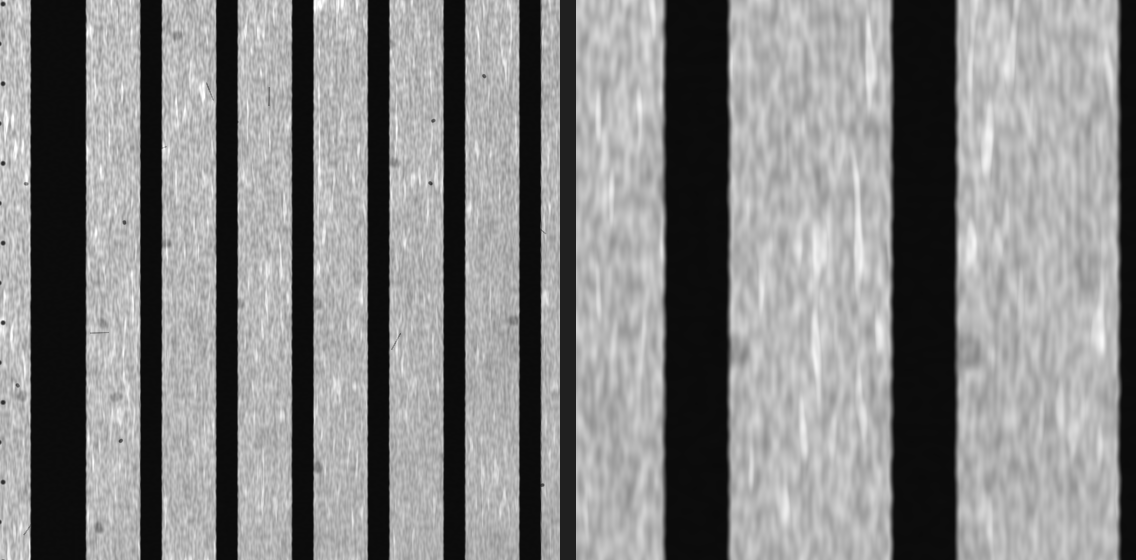
Left, the full canvas; right, a detail of the centre.
Write a WebGL 1 fragment shader that draws this pattern.

```glsl
precision highp float;
// Brushed grey metal slats, worn and flecked, divided by vertical black slots.

#define SLOT_PITCH 0.1354
#define SLOT_FIRST 0.2698
#define SLOT_HALF 0.0193
#define WIDE_CENTER 0.1042
#define WIDE_HALF 0.0495
#define EDGE_BLUR 0.0022
#define SLOT_TONE 0.045
#define METAL_TONE 0.715
#define GRAIN 0.17
#define FLAKE 0.20
#define HOLE_PITCH 0.1423
#define HOLE_RADIUS 0.0040

uniform vec2 u_resolution;

vec2 hash2(vec2 p) {
    vec3 q = fract(vec3(p.xyx) * vec3(0.1031, 0.1030, 0.0973));
    q += dot(q, q.yzx + 33.33);
    return fract((q.xx + q.yz) * q.zy);
}

float cornerRamp(vec2 cell, vec2 offset) {
    float angle = 6.2832 * hash2(cell).x;
    return dot(vec2(cos(angle), sin(angle)), offset);
}

// Gradient noise, roughly -0.7 to 0.7
float noise(vec2 p) {
    vec2 i = floor(p);
    vec2 f = p - i;
    vec2 s = f * f * f * (f * (f * 6.0 - 15.0) + 10.0);
    vec2 e = vec2(1.0, 0.0);
    float low = mix(cornerRamp(i, f), cornerRamp(i + e.xy, f - e.xy), s.x);
    float high = mix(cornerRamp(i + e.yx, f - e.yx), cornerRamp(i + e.xx, f - e.xx), s.x);
    return mix(low, high, s.y);
}

// Signed distance to the nearest slot; the leftmost one is wider
float slotDistance(vec2 p) {
    float index = max(floor((p.x - SLOT_FIRST) / SLOT_PITCH + 0.5), 0.0);
    float narrow = abs(p.x - SLOT_FIRST - index * SLOT_PITCH) - SLOT_HALF;
    float wide = abs(p.x - WIDE_CENTER) - WIDE_HALF;
    float wobble = 0.0009 * noise(vec2(floor(p.x * 60.0) + 0.37, p.y * 85.0));
    return min(narrow, wide) + wobble;
}

// Vertical brushing at several scales, with bright elongated flakes
float brushedMetal(vec2 p) {
    vec2 q = p + vec2(0.004 * noise(p * 5.0) + 0.006 * p.y, 0.0);
    float fine = noise(q * vec2(235.0, 75.0) + 17.3);
    float fiber = noise(q * vec2(160.0, 23.0) + 51.7);
    float broad = noise(q * vec2(62.0, 11.0) + 93.1);
    float mottle = noise(p * vec2(95.0, 80.0) + 7.9);
    float cloud = noise(p * vec2(9.0, 6.0) + 31.4);
    float wear = 0.85 + 0.3 * (p.y - p.x);
    float texture = fine + 0.8 * fiber + 0.45 * broad + 0.35 * mottle;
    float flake = noise(q * vec2(125.0, 19.0) + 140.6);
    flake = smoothstep(0.22, 0.55, flake + 0.25 * cloud);
    float light = 0.05 * (0.5 - p.x) + 0.025 * (p.y - 0.5) + 0.04 * cloud;
    return METAL_TONE + light + wear * (GRAIN * texture + FLAKE * flake);
}

// One randomly turned short stroke in some cells of a grid
float blemish(vec2 p, float cells, float halfLength, float radius, float chance) {
    vec2 cell = floor(p * cells);
    vec2 place = hash2(cell + cells * 3.7);
    vec2 kind = hash2(cell + cells * 9.1 + 40.0);
    vec2 d = p - (cell + 0.3 + 0.4 * place) / cells;
    float angle = 3.1416 * kind.y;
    vec2 along = vec2(cos(angle), sin(angle));
    d -= along * clamp(dot(d, along), -halfLength, halfLength);
    return (1.0 - smoothstep(0.3 * radius, radius, length(d))) * step(kind.x, chance);
}

// Two staggered columns of pinholes along the left border
float pinholes(vec2 p, float blur) {
    float mask = 0.0;
    for (int column = 0; column < 2; column++) {
        float k = float(column);
        float y = p.y - 0.139 - 0.5 * k * HOLE_PITCH;
        y -= HOLE_PITCH * floor(y / HOLE_PITCH + 0.5);
        float d = length(vec2(p.x - mix(0.0055, -0.0015, k), y)) - HOLE_RADIUS;
        mask = max(mask, 1.0 - smoothstep(-blur, blur, d));
    }
    return mask;
}

void main() {
    vec2 p = gl_FragCoord.xy / u_resolution;
    float blur = max(EDGE_BLUR, 0.8 / min(u_resolution.x, u_resolution.y));

    float tone = brushedMetal(p);

    // Soft stains, hairline scratches, dark specks
    tone -= 0.16 * blemish(p, 8.0, 0.002, 0.012, 0.28);
    tone -= 0.20 * blemish(p, 9.0, 0.016, 0.0020, 0.13);
    tone -= 0.40 * blemish(p, 11.0, 0.001, 0.0045, 0.09);
    tone = mix(tone, 0.12, 0.9 * pinholes(p, blur));

    float metal = smoothstep(-blur, blur, slotDistance(p));
    float slot = SLOT_TONE + 0.008 * noise(p * vec2(90.0, 140.0));
    gl_FragColor = vec4(vec3(mix(slot, clamp(tone, 0.0, 1.0), metal)), 1.0);
}
```
